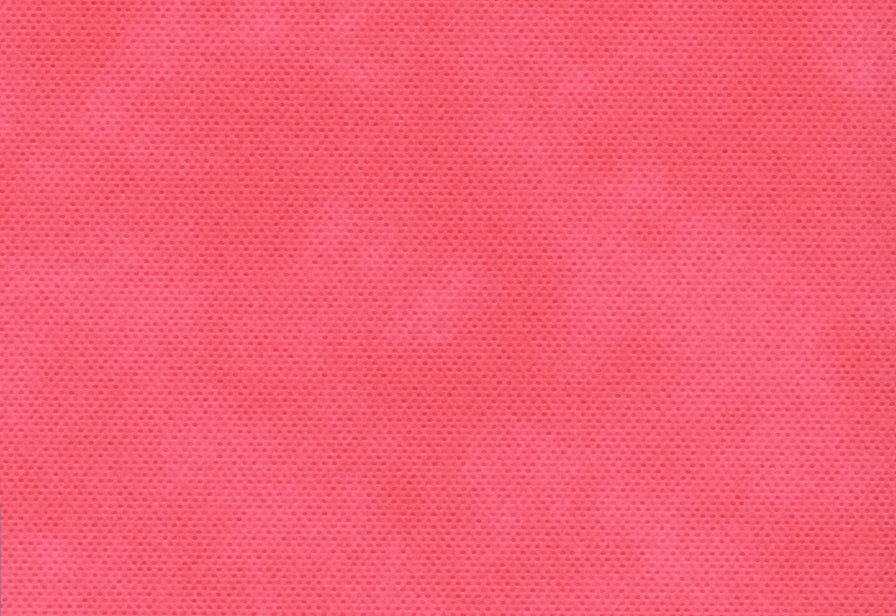
A Shadertoy shader for this texture:

```glsl
// Coral-pink embossed nonwoven fabric: staggered rows of small oval dimples,
// each with a soft lit lip below, on a very slightly tilted grid. Layered noise
// adds cloudy dye and fibre grain; a per-cell hash varies the dimples.

const vec2 REPEATS = vec2(90.0, 98.0);           // dimples across, rows down
const float TILT = 0.006;                        // grid slope in radians
const vec2 DIMPLE_RADIUS = vec2(0.0044, 0.0032); // in canvas heights
const vec3 CORAL = vec3(0.972, 0.362, 0.425);
const vec3 PINK = vec3(0.985, 0.405, 0.510);
const vec3 DIMPLE_RED = vec3(0.870, 0.220, 0.300);
const vec3 LIP_LIGHT = vec3(1.000, 0.500, 0.570);
const vec3 EDGE_GREY = vec3(0.620, 0.420, 0.440);

float hash(vec2 p) {
    vec3 q = fract(vec3(p.xyx) * 0.1031);
    q += dot(q, q.yzx + 33.33);
    return fract((q.x + q.y) * q.z);
}

float valueNoise(vec2 p) {
    vec2 cell = floor(p);
    vec2 f = fract(p);
    f = f * f * (3.0 - 2.0 * f);
    float low = mix(hash(cell), hash(cell + vec2(1.0, 0.0)), f.x);
    float high = mix(hash(cell + vec2(0.0, 1.0)), hash(cell + 1.0), f.x);
    return mix(low, high, f.y);
}

float cloudNoise(vec2 p) {
    float sum = 0.0;
    float weight = 0.5;
    for (int i = 0; i < 4; i++) {
        sum += weight * valueNoise(p);
        p = mat2(1.6, 1.2, -1.2, 1.6) * p + 17.3;
        weight *= 0.55;
    }
    return sum / 1.01;
}

// Smooth coverage of an axis-aligned ellipse
float ellipseMask(vec2 p, vec2 radius, float blur) {
    float dist = (length(p / radius) - 1.0) * radius.y;
    return 1.0 - smoothstep(-blur, blur, dist);
}

// Dimple coverage in x, lit lip in y, both weighted by cell variation
vec2 emboss(vec2 p, float aspect, float blur) {
    vec2 cellSize = vec2(aspect, 1.0) / REPEATS;
    vec2 grid = (p + TILT * vec2(-p.y, p.x)) / cellSize;
    grid.x += 0.5 * mod(floor(grid.y), 2.0);
    vec2 cell = floor(grid);
    float variation = hash(cell + 41.0);
    vec2 local = (fract(grid) - 0.5) * cellSize;
    local.x += (hash(cell + 7.0) - 0.5) * 0.0016;
    local.y -= 0.0008;
    float dimple = ellipseMask(local, DIMPLE_RADIUS, blur);
    float lip = ellipseMask(local + vec2(0.0, 0.0042), vec2(0.0040, 0.0022), blur);
    return vec2(dimple * mix(0.45, 1.0, variation),
                lip * (1.0 - dimple) * mix(0.35, 0.85, variation));
}

void mainImage(out vec4 fragColor, in vec2 fragCoord) {
    vec2 uv = fragCoord / iResolution.xy;
    float aspect = iResolution.x / iResolution.y;
    vec2 p = vec2(uv.x * aspect, uv.y);
    float pixel = 1.0 / iResolution.y;

    // Cloudy dye, redder toward the top
    float clouds = cloudNoise(p * 7.0 + vec2(3.1, 8.4));
    float dye = smoothstep(0.20, 0.80, clouds + 0.24 * (0.5 - uv.y));
    vec3 color = mix(CORAL, PINK, dye);

    // Pale bloom patches
    float bloom = smoothstep(0.60, 0.85, cloudNoise(p * 10.0 + 23.0));
    color += vec3(0.005, 0.025, 0.040) * bloom;

    // Embossed dimples, softened where the dye is pale
    vec2 relief = emboss(p, aspect, max(0.0014, 0.6 * pixel));
    vec3 shade = DIMPLE_RED + vec3(0.02, 0.02, 0.06) * dye;
    color = mix(color, shade, relief.x * (0.90 - 0.15 * dye - 0.15 * bloom));
    color = mix(color, LIP_LIGHT, relief.y * 0.6);

    // Fine fibre grain
    float grain = valueNoise(p * vec2(240.0, 240.0)) - 0.5;
    grain += 0.7 * (valueNoise(p.yx * vec2(330.0, 330.0) + 51.0) - 0.5);
    color += grain * vec3(0.028, 0.060, 0.060);

    // Slight shading toward the right, thin worn edge at lower left
    color *= 1.0 - 0.02 * smoothstep(0.94, 1.0, uv.x);
    float wornEdge = (1.0 - smoothstep(0.001, 0.001 + pixel, p.x))
                   * (1.0 - smoothstep(0.16, 0.19, uv.y));
    color = mix(color, EDGE_GREY, 0.6 * wornEdge);

    fragColor = vec4(clamp(color, 0.0, 1.0), 1.0);
}
```
